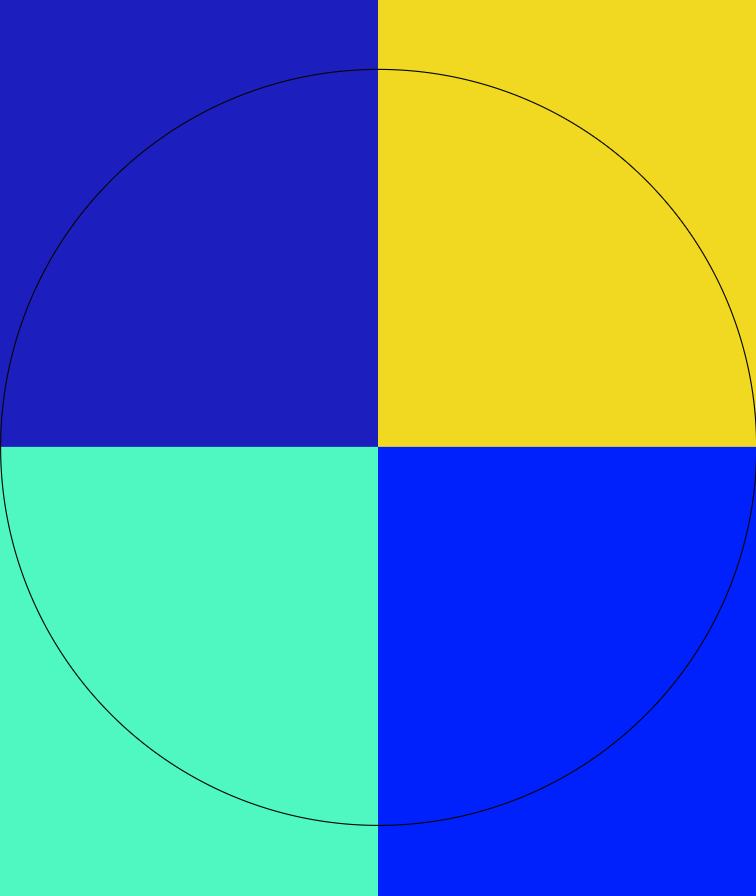
Reproduce this background procedurally as a WebGL 2 fragment shader.

```glsl
#version 300 es
precision highp float;

uniform vec2 u_resolution;
out vec4 fragColor;

// Share of a pixel lying on the positive side of an edge
float coverage(float dist, float pixel) {
    return clamp(dist / pixel + 0.5, 0.0, 1.0);
}

void main() {
    // Centred coordinates, one unit per canvas width
    float pixel = 1.0 / u_resolution.x;
    vec2 p = (gl_FragCoord.xy - 0.5 * u_resolution) * pixel;

    // Four flat quadrants
    float right = coverage(p.x, pixel);
    float upper = coverage(p.y - 0.0015, pixel);
    vec3 lowerRow = mix(vec3(0.31, 0.973, 0.757), vec3(0.0, 0.13, 0.99), right);
    vec3 upperRow = mix(vec3(0.114, 0.118, 0.745), vec3(0.945, 0.847, 0.13), right);
    vec3 color = mix(lowerRow, upperRow, upper);

    // Hairline circle spanning the full width
    float ring = length(p - 0.0008) - 0.5;
    float halfWidth = 0.00075;
    float line = coverage(ring + halfWidth, pixel) - coverage(ring - halfWidth, pixel);
    color = mix(color, vec3(0.02), line);

    fragColor = vec4(color, 1.0);
}
```
